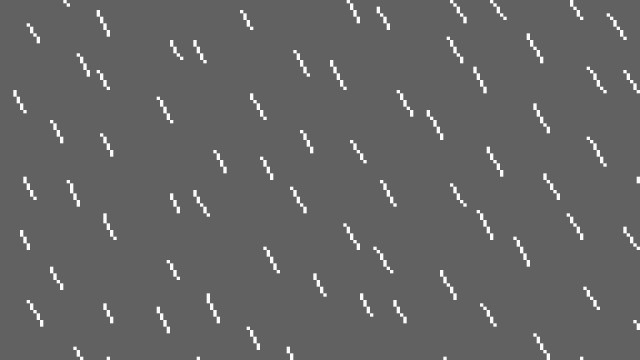
A Shadertoy shader for this pattern:

```glsl
vec3 hash32(vec2 p) {
    vec3 q = fract(vec3(p.xyx) * vec3(0.1031, 0.1030, 0.0973));
    q += dot(q, q.yxz + 33.33);
    return fract((q.xxy + q.yzz) * q.zyx);
}

// 1 where a block of the coarse grid belongs to a slanted streak
float streakBlock(vec2 block) {
    vec2 spacing = vec2(14.0, 22.0);
    float hit = 0.0;
    for (int i = -1; i <= 1; i++) {
        float column = floor(block.x / spacing.x) + float(i);
        float stagger = fract(column * 0.618) * spacing.y;
        float nearRow = floor((block.y - stagger) / spacing.y);
        for (int j = -1; j <= 1; j++) {
            vec2 id = vec2(column, nearRow + float(j));
            vec3 rnd = hash32(id + 47.0);
            vec3 shape = hash32(id + 131.0);
            vec2 centre = (id + 0.5 + (rnd.xy - 0.5) * vec2(0.65, 0.55)) * spacing;
            centre.y += stagger;

            // Streaks grow longer and lean more towards the right
            float across = clamp(centre.x / 192.0, 0.0, 1.0);
            float rows = floor(6.0 + 2.9 * shape.x + 1.7 * across);
            float lean = 0.42 + 0.13 * across + 0.15 * shape.y;

            float row = block.y - floor(centre.y - 0.5 * rows);
            float x = floor(centre.x - lean * (row - 0.5 * rows));
            if (row >= 0.0 && row < rows && x == block.x) hit = 1.0;
        }
    }
    return hit;
}

void mainImage(out vec4 fragColor, in vec2 fragCoord) {
    // The canvas is 108 blocks high
    float pixel = 108.0 / iResolution.y;
    vec2 p = fragCoord * pixel;

    // Area coverage of the blocks under this pixel
    vec2 low = floor(p - 0.5 * pixel);
    vec2 cover = clamp((p + 0.5 * pixel - low - 1.0) / pixel, 0.0, 1.0);
    float bottom = mix(streakBlock(low), streakBlock(low + vec2(1, 0)), cover.x);
    float top = mix(streakBlock(low + vec2(0, 1)), streakBlock(low + 1.0), cover.x);

    vec3 slate = vec3(0.38);
    vec3 rain = vec3(0.98);
    fragColor = vec4(mix(slate, rain, mix(bottom, top, cover.y)), 1.0);
}
```
